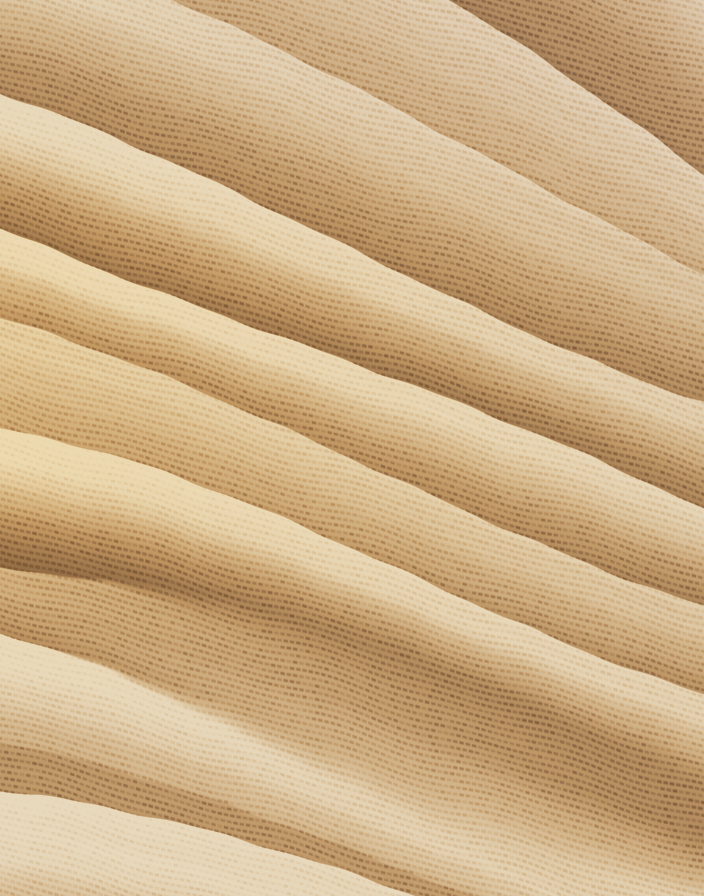
Reproduce this texture procedurally as a Shadertoy shader.

```glsl
const int FOLDS = 11;
const float WEAVE_ROWS = 138.0;
const float WEAVE_COLUMNS = 112.0;
const float WEAVE_SLOPE = 0.22;
const float WEAVE_DEPTH = 0.30;
const float RIM_WIDTH = 0.007;
const float RIM_GLOW = 0.07;
const float CONTACT_WIDTH = 0.012;
const float CONTACT_DEPTH = 0.13;
const float SOFT_EDGE = 0.035;

const vec3 UMBER = vec3(0.50, 0.36, 0.23);
const vec3 BROWN = vec3(0.60, 0.45, 0.30);
const vec3 TAN = vec3(0.74, 0.58, 0.39);
const vec3 SAND = vec3(0.82, 0.70, 0.53);
const vec3 CREAM = vec3(0.91, 0.85, 0.74);

// Crest depth below the top at x = 0, 1/3, 2/3 and 1
const vec4 CREST[12] = vec4[12](
    vec4(-0.55, -0.45, -0.30, -0.08),
    vec4(-0.26, -0.137, 0.013, 0.195),
    vec4(-0.072, 0.031, 0.165, 0.306),
    vec4(0.104, 0.214, 0.341, 0.449),
    vec4(0.254, 0.357, 0.454, 0.569),
    vec4(0.355, 0.453, 0.572, 0.677),
    vec4(0.479, 0.556, 0.671, 0.775),
    vec4(0.634, 0.685, 0.779, 0.898),
    vec4(0.707, 0.806, 0.931, 1.03),
    vec4(0.827, 0.901, 1.0, 1.11),
    vec4(0.882, 0.935, 1.022, 1.13),
    vec4(1.08, 1.13, 1.22, 1.33));

// Tone of each fold: crest left, crest right, hollow left, hollow right
const vec4 TONE[11] = vec4[11](
    vec4(0.80, 0.90, 0.25, 0.38),
    vec4(0.84, 0.84, 0.60, 0.70),
    vec4(0.90, 0.80, 0.40, 0.42),
    vec4(0.97, 0.86, 0.32, 0.36),
    vec4(0.98, 0.88, 0.55, 0.40),
    vec4(0.86, 0.82, 0.66, 0.50),
    vec4(0.98, 0.88, 0.20, 0.34),
    vec4(0.64, 0.32, 0.46, 0.92),
    vec4(0.98, 0.88, 0.74, 0.84),
    vec4(0.42, 0.50, 0.50, 0.60),
    vec4(0.98, 0.90, 0.60, 0.70));

// How far each crest melts into the fold behind it
const float MELT[12] = float[12](
    0.0, 0.0, 0.0, 0.0, 0.0, 0.0, 0.0, 1.0, 0.8, 0.0, 0.0, 0.0);

float hash(vec2 p) {
    return fract(sin(dot(p, vec2(127.1, 311.7))) * 4375.85);
}

// Cubic weights through four evenly spaced nodes
vec4 cubicWeights(float x) {
    float u = 3.0 * x, a = u - 1.0, b = u - 2.0, c = u - 3.0;
    return vec4(-a * b * c / 6.0, u * b * c / 2.0, -u * a * c / 2.0, u * a * b / 6.0);
}

vec3 fabricColor(float tone) {
    vec3 col = mix(UMBER, BROWN, smoothstep(0.0, 0.25, tone));
    col = mix(col, TAN, smoothstep(0.2, 0.52, tone));
    col = mix(col, SAND, smoothstep(0.45, 0.77, tone));
    return mix(col, CREAM, smoothstep(0.7, 1.02, tone));
}

// Staggered dashes with uneven pores; positive inside a pore
float weave(vec2 p, float pixel) {
    vec2 q = vec2(p.x * WEAVE_COLUMNS, (p.y - WEAVE_SLOPE * p.x) * WEAVE_ROWS);
    q.y += 0.35 * sin(p.x * 19.0 + p.y * 7.0) + 0.2 * sin(p.x * 41.0 - p.y * 23.0);
    float row = floor(q.y);
    q.x += 0.5 * mod(row, 2.0);
    vec2 cell = floor(q), d = abs(fract(q) - 0.5);
    float blur = 0.1 + pixel * WEAVE_ROWS * 0.5;
    float pore = smoothstep(0.36 + blur, 0.36 - blur, d.x)
               * smoothstep(0.22 + blur, 0.22 - blur, d.y);
    return pore * (0.5 + 0.8 * hash(cell)) - 0.33;
}

void mainImage(out vec4 fragColor, in vec2 fragCoord) {
    vec2 uv = fragCoord / iResolution.xy;
    float x = uv.x, y = 1.0 - uv.y;
    float pixel = 1.0 / iResolution.y;
    vec4 weights = cubicWeights(x);
    float wobble = 0.0012 * sin(x * 31.0 + y * 9.0) + 0.0006 * sin(x * 73.0);
    float melting = smoothstep(0.05, 0.5, x);
    float tone = 0.8;

    // Overlapping folds, back to front
    for (int i = 0; i < FOLDS; i++) {
        float crest = dot(CREST[i], weights) + wobble;
        float next = dot(CREST[i + 1], weights) + wobble;
        float below = y - crest;
        float t = clamp(below / max(next - crest, 0.01), 0.0, 1.0);
        float melt = MELT[i] * melting;

        vec2 ends = mix(TONE[i].xz, TONE[i].yw, x);
        float fold = mix(ends.x, ends.y, smoothstep(0.18, 0.95, t));
        fold += RIM_GLOW * (1.0 - melt) * exp(-max(below, 0.0) / RIM_WIDTH);
        fold -= CONTACT_DEPTH * (1.0 - MELT[i + 1] * melting)
              * exp(-max(next - y, 0.0) / CONTACT_WIDTH);
        fold += 0.012 * sin(t * 17.0 + x * 5.0 + float(i) * 2.0)
              + 0.008 * sin(t * 37.0 - x * 8.0);

        float edge = pixel + SOFT_EDGE * melt;
        tone = mix(tone, fold, smoothstep(-edge, edge, below));
    }

    // Open mesh shows most where the cloth turns from the light
    float mesh = weave(vec2(x * iResolution.x / iResolution.y / 0.785, y), pixel);
    float openness = mix(1.0, 0.32, smoothstep(0.5, 0.98, tone));
    tone -= WEAVE_DEPTH * mesh * openness;

    // Golden left, cooler upper right
    vec3 col = fabricColor(tone);
    float gold = (1.0 - x) * smoothstep(0.05, 0.35, y) * smoothstep(0.85, 0.5, y);
    float cool = x * smoothstep(0.55, 0.0, y);
    col *= mix(vec3(1.0), vec3(1.02, 1.0, 0.92), gold);
    col *= mix(vec3(1.0), vec3(1.0, 1.01, 1.07), cool);
    fragColor = vec4(clamp(col, 0.0, 1.0), 1.0);
}
```
